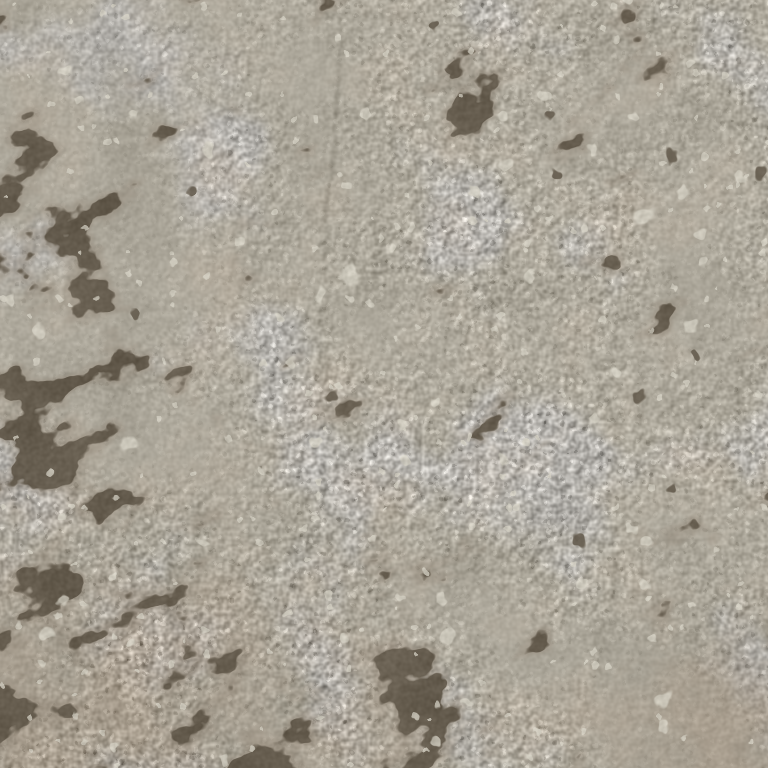
Give the GLSL for this texture, as a Shadertoy shader.

```glsl
#define CONCRETE vec3(0.685, 0.665, 0.615)
#define COOL_GREY vec3(0.715, 0.705, 0.685)
#define WARM_BROWN vec3(0.620, 0.570, 0.505)
#define STAIN vec3(0.375, 0.340, 0.285)
#define PEBBLE vec3(0.835, 0.820, 0.770)
#define GRIT_SCALE 105.0
#define GRIT_CONTRAST 0.25
#define STAIN_SCALE 11.0
#define STAIN_LEVEL 0.285

const float TAU = 6.2831853;

vec3 hash3(vec2 p) {
    vec3 q = fract(p.xyx * vec3(0.1031, 0.1030, 0.0973));
    q += dot(q, q.yxz + 33.33);
    return fract((q.xxy + q.yzz) * q.zyx);
}

float cornerSlope(vec2 cell, vec2 offset) {
    float angle = TAU * hash3(cell).x;
    return dot(vec2(cos(angle), sin(angle)), offset);
}

float gradientNoise(vec2 p) {
    vec2 i = floor(p), f = fract(p);
    vec2 u = f * f * f * (f * (f * 6.0 - 15.0) + 10.0);
    vec2 e = vec2(1.0, 0.0);
    float low = mix(cornerSlope(i, f), cornerSlope(i + e, f - e), u.x);
    float high = mix(cornerSlope(i + e.yx, f - e.yx), cornerSlope(i + 1.0, f - 1.0), u.x);
    return mix(low, high, u.y);
}

float fbm(vec2 p) {
    float sum = 0.0, amplitude = 0.5;
    for (int octave = 0; octave < 4; octave++) {
        sum += amplitude * gradientNoise(p);
        p = mat2(1.6, 1.2, -1.2, 1.6) * p + 17.3;
        amplitude *= 0.5;
    }
    return sum;
}

// Coverage of randomly turned oval spots, some cells left empty
float scatter(vec2 p, float chance, float seed) {
    p += 0.25 * vec2(gradientNoise(p * 2.3 + seed), gradientNoise(p * 2.3 - seed));
    vec2 cell = floor(p);
    float cover = 0.0;
    for (int y = -1; y <= 1; y++)
    for (int x = -1; x <= 1; x++) {
        vec2 id = cell + vec2(x, y);
        vec3 place = hash3(id + seed);
        vec3 look = hash3(id + seed + 71.0);
        float c = cos(TAU * place.z), s = sin(TAU * place.z);
        vec2 d = mat2(c, s, -s, c) * (p - id - 0.2 - 0.6 * place.xy);
        float r = length(d * vec2(1.35, 1.0)) / mix(0.2, 0.42, look.y);
        cover = max(cover, step(look.x, chance) * (1.0 - smoothstep(0.7, 1.15, r)));
    }
    return cover;
}

// Where stains gather: left side, lower edge and one patch near the top
float stainBias(vec2 uv) {
    float left = smoothstep(0.36, 0.05, uv.x) * smoothstep(0.88, 0.7, uv.y);
    float bottom = smoothstep(0.3, 0.04, uv.y) * smoothstep(0.78, 0.55, uv.x);
    vec2 d = (uv - vec2(0.63, 0.85)) / vec2(0.09, 0.035);
    return max(max(left, bottom), 1.2 * exp(-dot(d, d)));
}

void mainImage(out vec4 fragColor, in vec2 fragCoord) {
    vec2 uv = fragCoord / iResolution.y;

    // Broad tone and roughness
    float patches = fbm(uv * 4.0 + 5.0);
    float cloud = fbm(uv * 9.0 + 31.0);
    float smoothArea = smoothstep(0.5, 0.15, uv.x) * smoothstep(0.4, 0.6, uv.y)
                     + smoothstep(0.72, 0.95, uv.x) * smoothstep(0.24, 0.1, uv.y);
    float rough = clamp(0.85 + 2.2 * patches - 0.5 * smoothArea, 0.3, 1.3);
    float brown = smoothstep(0.5, 0.0, uv.y) * smoothstep(0.8, 0.1, uv.x)
                + smoothstep(0.65, 0.95, uv.x) * smoothstep(0.3, 0.08, uv.y);
    vec3 color = mix(CONCRETE, COOL_GREY, smoothstep(0.0, 0.22, patches));
    color = mix(color, WARM_BROWN, clamp(0.5 * brown + 1.2 * cloud, 0.0, 0.7));
    color += 0.13 * cloud;

    // Grit lit from the upper left
    vec2 g = uv * GRIT_SCALE;
    vec2 toLight = vec2(-0.3, 0.35);
    float relief = gradientNoise(g) - gradientNoise(g + toLight);
    float grit = 0.55 * relief + 0.45 * gradientNoise(g * 0.53 + 9.0)
               + 0.6 * gradientNoise(g * 1.75 + 40.0);
    color += GRIT_CONTRAST * rough * grit;
    float grains = scatter(uv * 92.0, 0.3, 13.0);
    float gaps = scatter(uv * 100.0 + 0.4, 0.16, 57.0);
    color += rough * (0.075 * grains - 0.085 * gaps);

    // Faint vertical hairline
    float lineX = 0.43 + 0.07 * (uv.y - 0.75) + 0.012 * gradientNoise(vec2(uv.y * 9.0, 3.0));
    float hairline = exp(-pow((uv.x - lineX) / 0.004, 2.0));
    color -= 0.06 * hairline * smoothstep(0.58, 0.75, uv.y) * smoothstep(1.0, 0.88, uv.y);

    // Ragged stains with a soft brown halo
    vec2 tilted = mat2(0.94, -0.34, 0.34, 0.94) * uv;
    float field = fbm(tilted * STAIN_SCALE * vec2(0.8, 1.25) + 2.7)
                + 0.2 * stainBias(uv) - STAIN_LEVEL + 0.025 * grit;
    color = mix(color, WARM_BROWN * 0.9, 0.4 * smoothstep(-0.14, 0.02, field));
    vec3 stainColor = STAIN + 0.05 * grit + 0.1 * cloud;
    color = mix(color, stainColor, 0.93 * smoothstep(-0.015, 0.025, field));

    // Pale pebbles from coarse to fine, then a few dark pits
    float size = 27.0;
    float chance = 0.018;
    for (int layer = 0; layer < 3; layer++) {
        float stone = scatter(uv * size, chance, 23.0 * float(layer + 1));
        color = mix(color, PEBBLE + 0.08 * grit, 0.75 * stone);
        size *= 1.6;
        chance *= 1.7;
    }
    color = mix(color, STAIN, 0.85 * scatter(uv * 38.0, 0.007, 101.0));

    fragColor = vec4(clamp(color, 0.0, 1.0), 1.0);
}
```
